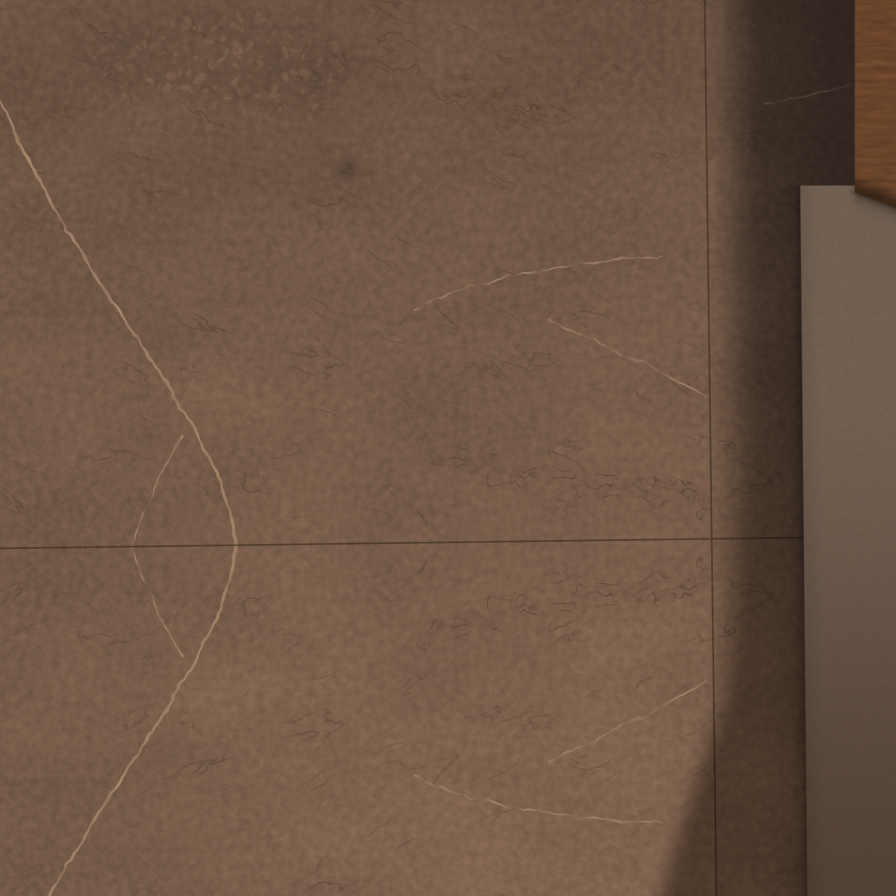
Give the GLSL for this texture, as a Shadertoy shader.

```glsl
// Brown stone slabs with pale veins, dark joints, a cabinet side and a wood block.
// The slabs mirror about the level joint: Bezier veins and gradient noise are
// evaluated in folded space, then shadow, cabinet and wood are layered on top.
const vec3 STONE = vec3(0.452, 0.350, 0.277);
const vec3 VEIN = vec3(0.68, 0.56, 0.45);
const vec3 CRACK = vec3(0.25, 0.18, 0.13);
const vec3 JOINT = vec3(0.22, 0.16, 0.11);
const vec3 SHADE_LOW = vec3(0.62, 0.59, 0.57);
const vec3 SHADE_HIGH = vec3(0.55, 0.55, 0.58);
const vec3 PANEL_TOP = vec3(0.445, 0.372, 0.315);
const vec3 PANEL_LOW = vec3(0.32, 0.25, 0.20);
const vec3 WOOD = vec3(0.41, 0.265, 0.165);
const float VEIN_HALF = 0.0013;
const float JOINT_HALF = 0.0007;
const float GRAIN = 0.23;
const int CURVE_STEPS = 14;

vec2 hash2(vec2 p) {
    vec3 q = fract(p.xyx * vec3(0.1031, 0.1030, 0.0973));
    q += dot(q, q.yzx + 33.33);
    return fract((q.xx + q.yz) * q.zy);
}
float corner(vec2 cell, vec2 offset) { return dot(hash2(cell) * 2.0 - 1.0, offset); }
float gnoise(vec2 p) {
    vec2 i = floor(p), f = p - i, e = vec2(1.0, 0.0);
    vec2 s = f * f * f * (f * (f * 6.0 - 15.0) + 10.0);
    return mix(mix(corner(i, f), corner(i + e.xy, f - e.xy), s.x),
               mix(corner(i + e.yx, f - e.yx), corner(i + e.xx, f - e.xx), s.x), s.y);
}
vec2 warp(vec2 p) { return vec2(gnoise(p), gnoise(p + 31.7)); }
float fbm(vec2 p) {
    float sum = 0.0, gain = 0.55;
    for (int i = 0; i < 5; i++, gain *= 0.55) {
        sum += gain * gnoise(p);
        p = mat2(1.6, 1.2, -1.2, 1.6) * p + 7.3;
    }
    return sum;
}
float stroke(float dist, float halfWidth, float px) {
    return 1.0 - smoothstep(halfWidth - 0.6 * px, halfWidth + px, dist);
}
// Thin jagged contour of a noise field, of even width
float hairline(vec2 p, vec2 scale, float px) {
    const vec2 e = vec2(0.002, 0.0);
    float n = fbm(p * scale);
    vec2 slope = vec2(fbm((p + e) * scale), fbm((p + e.yx) * scale)) - n;
    return stroke(abs(n) * e.x / (length(slope) + 0.003), 0.0007, px);
}
// Distance to a cubic Bezier with points ab.xy, ab.zw, cd.xy, cd.zw
float curveDist(vec2 p, vec4 ab, vec4 cd) {
    float best = 1.0;
    vec2 last = ab.xy;
    for (int i = 1; i <= CURVE_STEPS; i++) {
        float t = float(i) / float(CURVE_STEPS), s = 1.0 - t;
        vec2 next = s*s*(s*ab.xy + 3.0*t*ab.zw) + t*t*(3.0*s*cd.xy + t*cd.zw), k = next - last;
        best = min(best, length(p - last - k * clamp(dot(p - last, k) / dot(k, k), 0.0, 1.0)));
        last = next;
    }
    return best;
}
float pebbles(vec2 p) {
    float cover = 0.0;
    for (int i = 0; i < 9; i++) {
        vec2 id = floor(p) + vec2(i % 3, i / 3) - 1.0, h = hash2(id);
        float r = 0.08 + 0.45 * h.x * h.y;
        cover = max(cover, 1.0 - smoothstep(r - 0.1, r + 0.1, length(p - id - h)));
    }
    return cover;
}
vec3 slab(vec2 uv, vec2 p, float px) {
    // Mottled ground, pebble patch and fleck
    float cloud = fbm(p * vec2(5.0, 9.0)), grain = fbm(p * 105.0 + 4.0);
    vec2 glow = uv - vec2(0.56, 0.08), fleck = uv - vec2(0.388, 0.811);
    vec3 col = STONE * (1.0 + 0.17 * cloud + GRAIN * grain + 0.11 * exp(-6.0 * dot(glow, glow)));
    col *= 1.0 - 0.07 * smoothstep(0.6, 1.0, uv.y);
    float area = 1.0 - smoothstep(0.3, 1.1, length((uv - vec2(0.24, 0.925)) / vec2(0.18, 0.09)) + cloud);
    col *= 1.0 + area * (0.13 * pebbles(uv * 72.0 + warp(uv * 50.0)) - 0.04);
    col *= 1.0 - 0.18 * exp(-9000.0 * dot(fleck, fleck)) * (1.0 + 4.0 * grain);
    // Hairline cracks and two-strand dark veins
    vec2 r = p + 0.020 * warp(p * 34.0) + 0.012 * warp(p * 100.0);
    float dark = curveDist(r, vec4(0.475, 0.112, 0.56, 0.06), vec4(0.66, 0.075, 0.785, 0.045));
    dark = min(dark, curveDist(r, vec4(0.378, 0.545, 0.45, 0.505), vec4(0.52, 0.51, 0.59, 0.47)));
    float strand = min(dark, abs(dark - 0.011 - 0.012 * gnoise(p * 28.0)));
    float worn = smoothstep(-0.25, 0.3, gnoise(p * 42.0));
    float hair = hairline(p + vec2(0.0, 0.4 * p.x), vec2(9.0, 21.0), px);
    hair *= smoothstep(-0.08, 0.4, gnoise(p * vec2(15.0, 22.0) + 9.0));
    col = mix(col, CRACK, 0.28 * hair + 0.38 * worn * stroke(strand, 0.0008, px) + 0.09 * exp(-dark * 60.0));
    // Pale veins: one bold, the others faint and broken
    vec2 q = p + 0.005 * warp(p * 30.0) + 0.003 * warp(p * 95.0);
    float bold = curveDist(q, vec4(0.264, 0.0, 0.247, 0.143), vec4(0.104, 0.26, 0.0, 0.501));
    float thin = curveDist(q, vec4(0.146, 0.0, 0.16, 0.045), vec4(0.182, 0.085, 0.203, 0.123));
    thin = min(thin, curveDist(q, vec4(0.462, 0.26, 0.534, 0.297), vec4(0.612, 0.306, 0.738, 0.317)));
    thin = min(thin, curveDist(q, vec4(0.612, 0.247, 0.677, 0.215), vec4(0.716, 0.2, 0.789, 0.158)));
    thin = min(thin, curveDist(q, vec4(0.853, 0.487, 0.88, 0.483), vec4(0.92, 0.5, 0.955, 0.505)));
    float broken = clamp(0.42 + 1.3 * gnoise(p * 55.0), 0.05, 0.75);
    col = mix(col, VEIN, (0.66 + 0.5 * gnoise(p * 40.0)) * stroke(bold, VEIN_HALF, px));
    return mix(col, VEIN, broken * stroke(thin, 0.7 * VEIN_HALF, px));
}
void mainImage(out vec4 fragColor, in vec2 fragCoord) {
    vec2 uv = fragCoord / iResolution.xy;
    float px = 1.0 / min(iResolution.x, iResolution.y);
    // Folded slabs and joints
    float level = uv.y - 0.388 - 0.0134 * uv.x, upright = uv.x - mix(0.7995, 0.7865, uv.y);
    vec3 col = slab(uv, vec2(uv.x, abs(level)), px);
    col = mix(col, JOINT, 0.65 * stroke(min(abs(level), abs(upright)), JOINT_HALF, px));
    // Cast shadow, spreading left near the floor
    float start = 0.785 - 0.31 * max(0.22 - uv.y, 0.0);
    float shade = smoothstep(start, start + mix(0.04, 0.07, smoothstep(0.1, 0.5, uv.y)), uv.x);
    vec3 tint = mix(SHADE_LOW, SHADE_HIGH, smoothstep(0.1, 0.85, uv.y));
    col *= mix(vec3(1.0), tint * (1.0 - 0.18 * smoothstep(0.84, 0.95, uv.x)), shade);
    // Cabinet side
    float side = uv.x - 0.901 + 0.010 * uv.y;
    vec3 panel = mix(PANEL_LOW, PANEL_TOP, smoothstep(-0.05, 0.6, uv.y));
    panel *= 0.93 + 0.07 * smoothstep(0.0, 0.025, side) + 0.04 * gnoise(uv * 170.0);
    col *= 1.0 - 0.3 * exp(-abs(side) * 160.0) * step(uv.y, 0.793);
    col = mix(col, panel, smoothstep(-px, px, min(side, 0.793 - uv.y)));
    // Wood block with contact shadow
    float base = uv.y - 0.785 + 0.37 * (uv.x - 0.954);
    vec3 wood = WOOD * (1.0 + 0.35 * fbm(uv * vec2(25.0, 160.0)));
    col *= 1.0 - 0.45 * exp(-abs(base) * 150.0) * smoothstep(0.945, 0.96, uv.x);
    wood *= 0.55 + 0.45 * smoothstep(0.0, 0.025, base);
    fragColor = vec4(mix(col, wood, smoothstep(-px, px, min(uv.x - 0.954, base))), 1.0);
}
```
